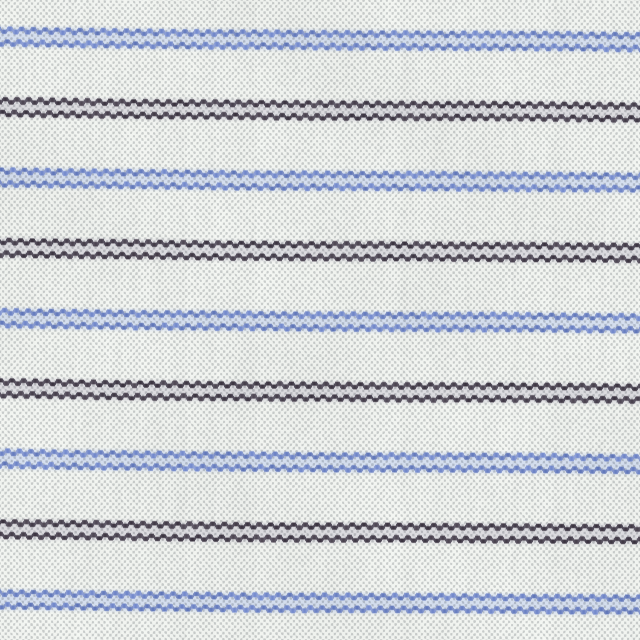
Reproduce this texture procedurally as a WebGL 2 fragment shader.

```glsl
#version 300 es
precision highp float;
// Pale woven cotton with alternating blue and charcoal twin pinstripes, slightly skewed.
uniform vec2 u_resolution;
out vec4 fragColor;

const float TAU = 6.2831853;

float hash(vec2 p) {
    p = fract(p * vec2(0.1031, 0.1137));
    p += dot(p, p.yx + 33.33);
    return fract((p.x + p.y) * p.x * 97.3);
}

// Layered sines: slow unevenness of the cloth, about -1 to 1
float drift(vec2 p) {
    return 0.5 * sin(p.x * 9.0 + 2.0 * sin(p.y * 7.0))
         + 0.3 * sin(p.y * 23.0 + p.x * 17.0)
         + 0.2 * sin(p.x * 61.0 - p.y * 31.0);
}

// Staggered gaps between warp and weft; returns shade 0..1
float weave(vec2 p) {
    vec2 a = p * TAU * vec2(110.0, 100.0);
    float gap = 0.5 + 0.5 * cos(a.x) * cos(a.y);
    float thread = hash(floor(p * vec2(220.0, 200.0)) + 7.0);
    return smoothstep(0.36, 0.95, gap + 0.16 * (thread - 0.5));
}

void main() {
    vec2 uv = gl_FragCoord.xy / u_resolution;

    // Cloth coordinates: y runs down, sinking a little to the right
    vec2 cloth = vec2(uv.x, 1.0 - uv.y - 0.0095 * uv.x);
    cloth.y -= 0.0011 * sin(uv.x * 5.0) + 0.0004 * drift(uv * 1.7);
    cloth.x += 0.0008 * drift(uv.yx);

    // Ground cloth
    float shade = weave(cloth);
    vec3 color = mix(vec3(0.945, 0.955, 0.94), vec3(0.775, 0.79, 0.785), shade);
    color += 0.010 * drift(uv) + 0.012 * (hash(vec2(floor(cloth.x * 110.0), 3.0)) - 0.5);

    // Nearest twin stripe, and the nearer of its two lines
    float row = (cloth.y - 0.0573) / 0.1099;
    float stripe = round(row);
    float offset = (row - stripe) * 0.1099;
    float side = offset < 0.0 ? -1.0 : 1.0;
    float isDark = mod(stripe, 2.0);

    // Stepped yarn: floats alternately over and under the warp
    float steps = cloth.x * 55.0 + 0.37 * stripe + 0.12 * side;
    float tooth = floor(steps * 2.0);
    float wear = hash(vec2(tooth, stripe * 2.0 + side + 20.0));
    float zigzag = clamp(2.2 * sin(TAU * steps), -1.0, 1.0);
    float dist = abs(offset - side * 0.0099 - 0.0024 * zigzag);
    float halfWidth = 0.0034 + 0.0008 * (wear - 0.5);
    float yarn = 1.0 - smoothstep(-0.0014, 0.0016, dist - halfWidth);

    // Yarn colour, paler where it dips under the warp
    vec3 blue = vec3(0.40, 0.49, 0.76);
    vec3 charcoal = vec3(0.25, 0.22, 0.27);
    vec3 dye = mix(blue, charcoal, isDark);
    float dip = 0.5 + 0.5 * cos(2.0 * TAU * steps);
    dye = mix(dye, vec3(0.78, 0.80, 0.88), dip * mix(0.30, 0.14, isDark));
    dye += 0.10 * (wear - 0.5);

    // Soft tint around and between the lines, then the yarn itself
    float halo = 1.0 - smoothstep(0.010, 0.021, abs(offset));
    vec3 tint = mix(vec3(0.88, 0.91, 0.99), vec3(0.91, 0.90, 0.93), isDark);
    color *= mix(vec3(1.0), tint, halo);
    color = mix(color, dye, yarn * 0.96);

    fragColor = vec4(color, 1.0);
}
```
